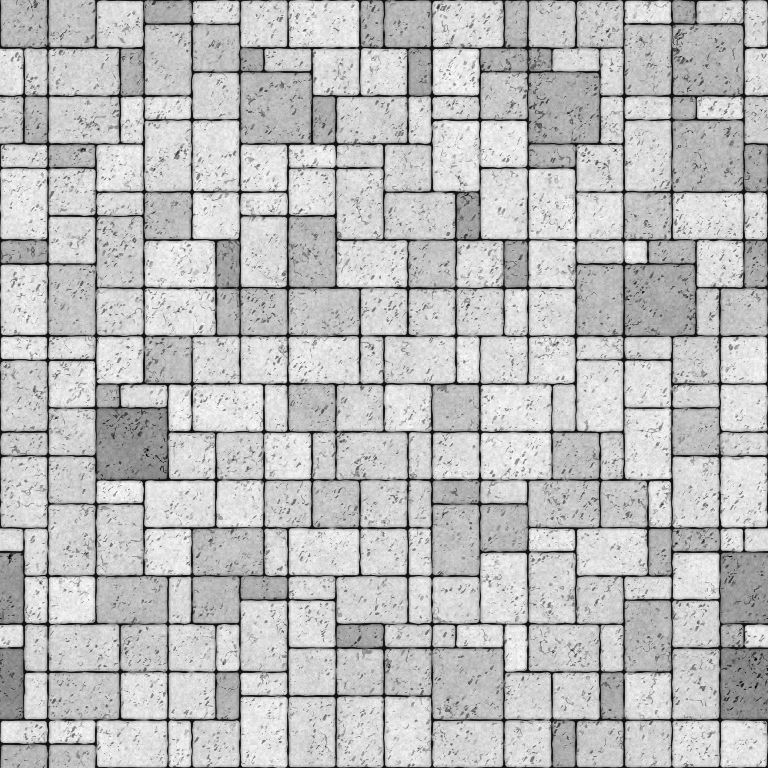
Reproduce this texture procedurally as a WebGL 1 fragment shader.

```glsl
precision highp float;
// Grey paving of mixed rectangular stones on a 32 by 32 unit grid that wraps.
// Each lattice vertex holds a sliding joint, vertical or horizontal by parity;
// four joints bound one stone. Cellular pits, cracks and grain wear the faces.
uniform vec2 u_resolution;

const float UNITS = 32.0;
const float LATTICE = 16.0;
const float HALF_JOINT = 0.03;
const float CORNER_RADIUS = 0.13;
const float JOINT_GREY = 0.08;

float hash(vec2 p) {
  vec3 q = fract(p.xyx * vec3(0.1031, 0.1030, 0.0973));
  q += dot(q, q.yzx + 33.33);
  return fract((q.x + q.y) * q.z);
}

float noise(vec2 p) {
  vec2 i = floor(p);
  vec2 f = fract(p);
  f = f * f * (3.0 - 2.0 * f);
  return mix(mix(hash(i), hash(i + vec2(1, 0)), f.x),
             mix(hash(i + vec2(0, 1)), hash(i + 1.0), f.x), f.y);
}

// Vertex priority: some even vertices beat the odd ones around them. A few
// odd vertices beat all and share their rank with the right neighbour, which
// opens room for a large square stone.
float rank(vec2 v) {
  vec2 own = mod(v, LATTICE);
  vec2 left = mod(v - vec2(1, 0), LATTICE);
  float ownHash = hash(own + 3.7);
  float leftHash = hash(left + 3.7);
  if (mod(own.x + own.y, 2.0) > 0.5) return ownHash > 0.93 ? 2.0 + ownHash : 0.5;
  if (leftHash > 0.93) return 2.0 + leftHash;
  return ownHash < 0.3 ? 1.0 : 0.0;
}

// A joint slides by one unit where its vertex outranks its neighbours.
float jointShift(vec2 v) {
  float rival = max(max(rank(v + vec2(1, 0)), rank(v - vec2(1, 0))),
                    max(rank(v + vec2(0, 1)), rank(v - vec2(0, 1))));
  return step(rival, rank(v) + 0.0001);
}

// Lower left and upper right corners of the stone in a lattice cell.
vec4 stoneBounds(vec2 cell) {
  vec4 s = vec4(jointShift(cell), jointShift(cell + vec2(1, 0)),
                jointShift(cell + vec2(0, 1)), jointShift(cell + 1.0));
  bool even = mod(cell.x + cell.y, 2.0) < 0.5;
  return vec4(cell, cell + 1.0) * 2.0 + (even ? s.xywz : s.zxyw);
}

vec4 findStone(vec2 p) {
  vec4 found = vec4(floor(p), floor(p) + 1.0);
  for (int y = 0; y < 2; y++) {
    for (int x = 0; x < 2; x++) {
      vec4 b = stoneBounds(floor(p * 0.5) - vec2(float(x), float(y)));
      if (all(greaterThanEqual(p, b.xy)) && all(lessThan(p, b.zw))) found = b;
    }
  }
  // Long slivers are cut in two.
  vec2 size = found.zw - found.xy;
  float cut = found.x + 1.0;
  if (size.x > 2.5 && size.y < 1.5) {
    if (p.x < cut) found.z = cut;
    else found.x = cut;
  }
  return found;
}

float roundedBox(vec2 p, vec2 halfSize, float radius) {
  vec2 q = abs(p) - halfSize + radius;
  return length(max(q, 0.0)) + min(max(q.x, q.y), 0.0) - radius;
}

// Cellular noise: one pit of random radius per cell.
float pits(vec2 p, float soft) {
  float d = 1.0;
  for (int y = -1; y <= 1; y++) {
    for (int x = -1; x <= 1; x++) {
      vec2 c = floor(p) + vec2(float(x), float(y));
      vec2 center = c + vec2(hash(c + 5.3), hash(c + 41.9));
      float size = hash(c + 77.1);
      d = min(d, length(p - center) - 0.6 * size * size * size + 0.12);
    }
  }
  return 1.0 - smoothstep(-soft, soft, d);
}

// Jagged ridge of layered noise, broken into short strokes.
float cracks(vec2 p) {
  float bend = noise(p * 1.5) + 0.3 * noise(p * 5.0) + 0.16 * noise(p * 11.0);
  float line = 1.0 - smoothstep(0.01, 0.07, abs(bend - 0.72));
  float broken = smoothstep(0.35, 0.65, noise(p * 8.0 + 3.0));
  return line * broken * smoothstep(0.45, 0.7, noise(p * 1.2 + 19.0));
}

// Mostly pale; some slim and square stones are darker, large ones darkest.
float stoneTone(vec2 id, vec2 size) {
  float dark = step(0.74, hash(id + 31.0));
  float drop = (min(size.x, size.y) < 1.5 ? 0.18 : 0.1) * dark;
  if (size.x * size.y > 8.0) drop = mix(0.08, 0.29, hash(id + 57.0));
  return mix(0.82, 0.91, hash(id + 11.0)) - drop;
}

void main() {
  vec2 p = gl_FragCoord.xy / u_resolution * UNITS;
  float aa = UNITS / min(u_resolution.x, u_resolution.y);
  vec4 stone = findStone(p);
  vec2 size = stone.zw - stone.xy;
  vec2 id = mod(stone.xy, UNITS);
  vec2 face = p - stone.xy + id * 7.31 + 9.0;

  // Worn face
  float grey = stoneTone(id, size);
  grey += 0.05 * (noise(face * 1.3) - 0.5) + 0.08 * (noise(face * 9.0) - 0.5);
  grey += 0.06 * (hash(floor(face * 18.0)) - 0.5);
  float clumps = smoothstep(0.2, 0.8, noise(face * 2.3 + 4.0));
  vec2 grain = vec2(face.x + 0.7 * face.y, face.y - 0.7 * face.x) * vec2(4.5, 7.5);
  grain += 1.2 * noise(face * 7.0);
  grey -= 0.4 * pits(grain, 0.12 + 2.5 * aa) * clumps;
  grey -= (size.x * size.y > 8.0 ? 0.34 : 0.26) * cracks(face);

  // Chipped rim and dark joint
  float depth = -roundedBox(p - 0.5 * (stone.xy + stone.zw),
                            0.5 * size - HALF_JOINT, CORNER_RADIUS);
  depth -= 0.05 * (noise(face * 3.5) - 0.5);
  grey *= mix(0.82, 1.0, smoothstep(0.0, 0.14, depth));
  grey = mix(JOINT_GREY, grey, smoothstep(-0.6 * aa, 0.6 * aa, depth));
  gl_FragColor = vec4(vec3(clamp(grey, 0.0, 1.0)), 1.0);
}
```
